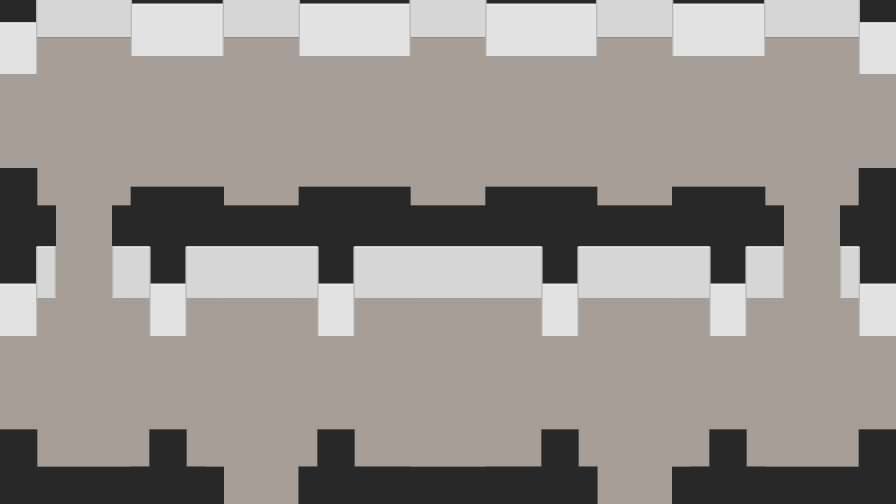
Give the GLSL for this pattern, as a Shadertoy shader.

```glsl
const float CELLS_DOWN = 27.0;   // canvas height in cells
const float PERIOD     = 48.0;   // width of one mirrored repeat
const float ROW_STEP   = 14.0;   // distance between wall rows
const float FIRST_FOOT = 2.0;    // floor contact of the first row
const float WALL_DEPTH = 5.0;    // cap and face together
const float FACE       = 2.8;    // height of the lit face
const float LINE       = 0.07;   // seam and highlight width

const vec3 FLOOR_COLOR = vec3(0.65, 0.62, 0.59);
const vec3 CAP_COLOR   = vec3(0.155);
const vec3 BAR_FACE    = vec3(0.84);
const vec3 POST_FACE   = vec3(0.885);
const vec3 SEAM_COLOR  = vec3(0.72, 0.72, 0.71);
const vec3 RIM_COLOR   = vec3(0.92);

// Post spans from the mirror axis: inner pair, then outer pair
const vec4 WIDE_POSTS   = vec4(2.0, 8.0, 12.0, 17.0);
const vec4 NARROW_POSTS = vec4(5.0, 7.0, 14.0, 16.0);
const vec2 EDGE_POST    = vec2(22.0, 25.0);
const float EDGE_REACH  = 2.0;

float pixel;

float span(float x, float lo, float hi) {
    return clamp(min(x - lo, hi - x) / pixel + 0.5, 0.0, 1.0);
}

// A dark cap over a lit face, with seams along its exposed sides
void wall(inout vec3 color, vec2 p, vec2 side, float top, float foot,
          float seamTop, vec3 faceColor) {
    float across = span(p.x, side.x, side.y);
    float capEnd = foot - FACE;
    float body = across * span(p.y, top, foot);
    float face = span(p.y, capEnd, foot);
    float rim = span(p.y, capEnd, capEnd + LINE);
    float seam = (1.0 - span(p.x, side.x + LINE, side.y - LINE))
               * span(p.y, seamTop, foot);

    vec3 surface = mix(CAP_COLOR, faceColor, face);
    surface = mix(surface, RIM_COLOR, rim);
    surface = mix(surface, SEAM_COLOR, seam);
    color = mix(color, surface, body);
}

// Two mirrored post pairs plus the post at the repeat boundary
void posts(inout vec3 color, vec2 p, vec4 sides, float rise, float drop,
           float foot, float edgeRise, float edgeDrop) {
    float top = foot - WALL_DEPTH;
    float seamTop = foot - FACE;
    wall(color, p, sides.xy, top - rise, foot + drop, seamTop, POST_FACE);
    wall(color, p, sides.zw, top - rise, foot + drop, seamTop, POST_FACE);
    wall(color, p, EDGE_POST, top - edgeRise, foot + edgeDrop, seamTop, POST_FACE);
}

// Opening in each row; the first row is closed behind a post
vec2 doorway(int row) {
    if (row == 0) return vec2(14.0);
    return row == 1 ? vec2(18.0, 21.0) : vec2(8.0, 13.0);
}

void mainImage(out vec4 fragColor, in vec2 fragCoord) {
    pixel = CELLS_DOWN / iResolution.y;
    vec2 p = vec2(fragCoord.x - 0.5 * iResolution.x,
                  iResolution.y - fragCoord.y) * pixel;
    p.x = abs(mod(p.x + 0.5 * PERIOD, PERIOD) - 0.5 * PERIOD);

    vec3 color = FLOOR_COLOR;
    for (int row = 0; row < 3; row++) {
        float foot = FIRST_FOOT + ROW_STEP * float(row);
        float top = foot - WALL_DEPTH;
        bool odd = row % 2 == 1;
        vec4 upper = odd ? WIDE_POSTS : NARROW_POSTS;
        vec4 lower = odd ? NARROW_POSTS : WIDE_POSTS;
        float rise = odd ? 1.0 : 2.0;
        float drop = 3.0 - rise;
        vec2 door = doorway(row);

        // Raised posts, the bar in front, then hanging posts
        posts(color, p, upper, rise, 0.0, foot, EDGE_REACH, 0.0);
        wall(color, p, vec2(-1.0, door.x), top, foot, foot - FACE, BAR_FACE);
        wall(color, p, vec2(door.y, 25.0), top, foot, foot - FACE, BAR_FACE);
        posts(color, p, lower, 0.0, drop, foot, 0.0, EDGE_REACH);
    }
    fragColor = vec4(color, 1.0);
}
```
